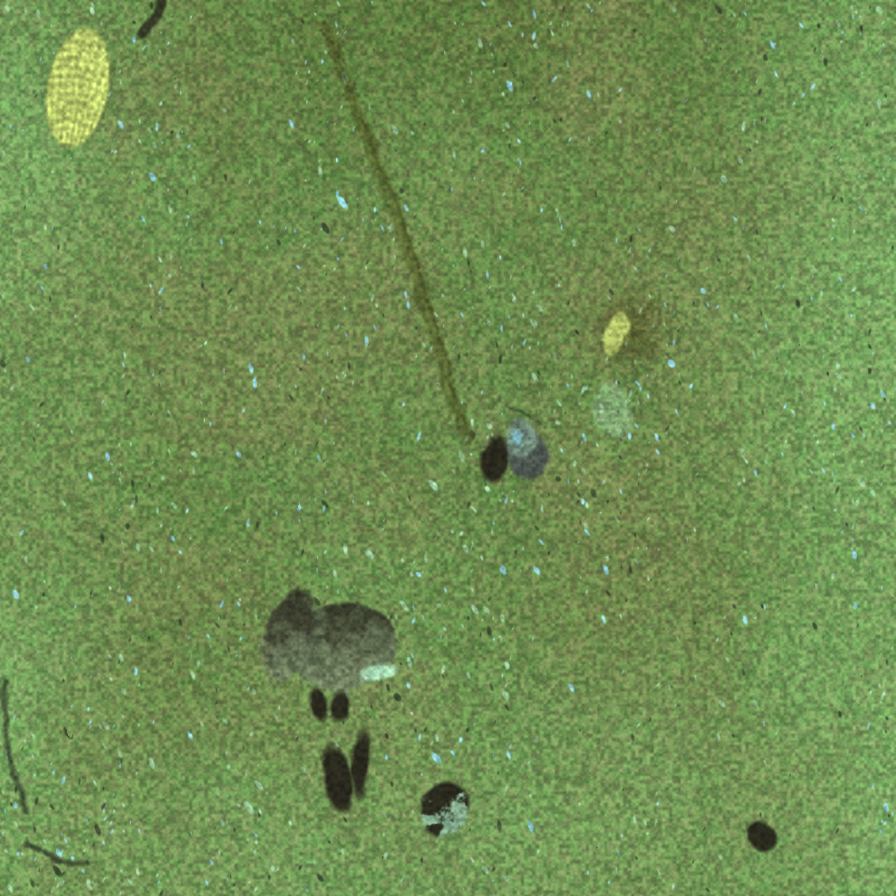
Write a Shadertoy shader that draws this texture.

```glsl
// Green, silty sea floor seen from above: grainy sand with pale and dark grit,
// a ribbed shell, a buried stem, an anemone, mussels and stones.
// Noise builds the sand, jittered cells the grit, soft ellipses the objects.

const vec3 SAND_DARK = vec3(.36, .455, .23), SAND_LIGHT = vec3(.49, .665, .395);
const vec3 SAND_WARM = vec3(.475, .525, .315), RUST = vec3(.29, .26, .11);
const vec3 PALE = vec3(.66, .86, .71), BLUE = vec3(.56, .81, .86);
const vec3 DARK = vec3(.2, .24, .17), MUSSEL = vec3(.14, .13, .1);
const vec3 SHELL = vec3(.72, .79, .42), STEM = vec3(.32, .36, .16);
const vec3 STONE = vec3(.43, .49, .37), NACRE = vec3(.29, .32, .31);
const float GRAIN_SCALE = 235., GRAIN_CONTRAST = .38, EDGE = .003;

vec3 col;   // colour painted so far
vec2 pos;   // canvas position, slightly warped for the objects

float hash(vec2 p) {
    uvec2 q = uvec2(ivec2(floor(p))) * uvec2(1597334673u, 3812015801u);
    uint n = (q.x ^ q.y) * 1597334673u;
    n = (n ^ (n >> 15)) * 2246822519u;
    return float((n ^ (n >> 13)) >> 8) / 16777216.;
}

float noise(vec2 p) {
    vec2 i = floor(p), f = fract(p);
    f = f * f * (3. - 2. * f);
    return mix(mix(hash(i), hash(i + vec2(1, 0)), f.x),
               mix(hash(i + vec2(0, 1)), hash(i + 1.), f.x), f.y);
}

float fbm(vec2 p) {
    float sum = 0., gain = .53;
    for (int i = 0; i < 4; i++, gain *= .5, p = p * 2.03 + 17.) sum += gain * noise(p);
    return sum;
}

vec2 turn(vec2 p, float a) { return mat2(cos(a), -sin(a), sin(a), cos(a)) * p; }

float ellipse(vec2 p, vec2 r) { return (length(p / r) - 1.) * min(r.x, r.y); }

void paint(vec3 ink, float d, float soft, float alpha) {
    col = mix(col, ink, alpha * smoothstep(soft, -soft, d));
}

// Ellipse given by center and radii
void blob(vec3 ink, vec4 e, float tilt) {
    paint(ink, ellipse(turn(pos - e.xy, tilt), e.zw), EDGE, .93);
}

// Bent stroke between two ends
void strand(vec3 ink, vec4 ends, float bend, float width) {
    vec2 v = ends.zw - ends.xy, q = pos - ends.xy;
    float h = clamp(dot(q, v) / dot(v, v), 0., 1.);
    q -= v * h + normalize(vec2(-v.y, v.x)) * bend * 4. * h * (1. - h);
    paint(ink, length(q) - width, EDGE, .75);
}

// One jittered, upright fleck per cell: coverage and random tint
vec2 fleck(vec2 p, float cells, float density, float size, float soft) {
    vec2 id = floor(p * cells) + 500.;
    float rnd = hash(id + 311.);
    vec2 jitter = .25 + .5 * vec2(hash(id + 57.), hash(id + 131.));
    vec2 q = turn((fract(p * cells) - jitter) / cells, rnd * 1.4 - .7);
    float d = ellipse(q, size * mix(.45, 1., rnd * rnd) * vec2(.75, 1. + hash(id + 91.)));
    return vec2(step(hash(id), density) * smoothstep(soft, -soft, d), hash(id + 203.));
}

void mainImage(out vec4 fragColor, in vec2 fragCoord) {
    vec2 p = fragCoord / iResolution.xy;
    float aa = max(.0011, .8 / iResolution.y), mottle = fbm(p * 70.);
    pos = p + .01 * (vec2(fbm(p * 45.), fbm(p * 45. + 80.)) - .5);

    // Sand: bright rim, warm middle, upright streaks
    float rim = max(smoothstep(.22, .52, abs(p.x - .48)), .8 * smoothstep(.4, 0., p.y));
    float streak = noise(vec2(p.x * 16. + p.y * 2.5, p.y * 1.2)) - .5;
    float light = .12 + .42 * rim + .45 * fbm(p * 5. + 3.);
    light += .2 * streak * smoothstep(.6, .1, p.x) - .18 * smoothstep(.75, 1., p.y) * (1. - rim);
    col = mix(SAND_DARK, SAND_LIGHT, light);
    col = mix(col, SAND_WARM, (.55 - .44 * rim) * smoothstep(.3, .7, fbm(p * 9. + 20.)));
    col += (noise(p * 150.) - .5) * vec3(.07, -.02, .03);

    // Grit: fine to coarse, gathered in upright drifts
    float drift = smoothstep(.38, .72, fbm(p * vec2(11, 4) + 31.));
    for (float k = 0.; k < 3.; k++) {
        float cells = 92. / (1. + .7 * k), size = .0021 + .0013 * k;
        vec2 f = fleck(p + .37 + k, cells * .7, .02 + .05 * drift, size, aa);
        col = mix(col, DARK, .75 * f.x);
        f = fleck(p + k * .61, cells, .025 + .15 * drift, size, aa);
        col = mix(col, mix(PALE, BLUE, step(.7, f.y)), f.x * (.45 + .55 * f.y));
    }

    // Buried stem with a shaded edge
    strand(mix(col, STEM, .8), vec4(.363, .97, .52, .51), .006, .007);
    strand(STEM * .85, vec4(.37, .95, .524, .505), .009, .001);

    // Ribbed shell
    vec2 s = turn(p - vec2(.087, .902), -.18);
    float ribs = cos(s.x * 900. / (1.2 + 7. * s.y)) + cos(length(s + vec2(0, .07)) * 650.);
    float shell = ellipse(s, vec2(.034, .067));
    paint(DARK, shell, .007, .5);
    paint(SHELL * (1. + .06 * ribs + 1.2 * s.x), shell, EDGE, 1.);

    // Anemone: rusty threads, pale heart, ghostly valve
    vec2 a = p - vec2(.703, .632);
    float threads = noise(vec2(atan(a.y, a.x) * 9. + 60., length(a) * 35.));
    paint(RUST, length(a) - .025, .042, .35 + .6 * threads);
    blob(SHELL, vec4(.686, .625, .011, .022), -.25);
    blob(SHELL, vec4(.697, .638, .006, .012), .4);
    blob(mix(col, PALE, .35), vec4(.686, .54, .021, .032), .2);

    // Mussel beside an open pearly valve
    blob(NACRE, vec4(.588, .495, .023, .03), .3);
    blob(mix(NACRE, PALE, mottle * .8), vec4(.583, .51, .018, .022), 0.);
    blob(BLUE * .85, vec4(.579, .51, .006, .008), .3);
    strand(DARK, vec4(.565, .546, .603, .53), .002, .001);
    blob(MUSSEL, vec4(.552, .489, .014, .027), -.15);

    // Mottled stone, dark on top, pale at its tip
    float crust = smoothstep(.25, .34, p.y + .13 * (mottle - .5));
    vec3 rock = mix(STONE, MUSSEL, .8 * crust) * (.65 + .7 * mottle);
    blob(rock, vec4(.382, .278, .062, .048), .15);
    blob(rock, vec4(.323, .29, .026, .052), -.3);
    blob(PALE, vec4(.423, .25, .02, .009), .2);

    // Mussels below the stone, speckled stone, black pebble
    for (float k = 0.; k < 4.; k++) {
        float low = floor(k / 2.), odd = mod(k, 2.);
        vec2 c = vec2(.355 + .025 * odd + .022 * low, .212 + low * (.018 * odd - .082));
        blob(MUSSEL, vec4(c, mix(vec2(.01, .018), vec2(.015 - .005 * odd, .038), low)), .15 - .2 * odd);
    }
    float speckle = smoothstep(.45, .68, mottle + 6. * (.09 - p.y));
    blob(mix(MUSSEL, PALE * .8, speckle), vec4(.496, .097, .027, .032), -.4);
    blob(MUSSEL, vec4(.849, .067, .014, .018), .5);

    // Weed at the borders, then fine grain over all
    strand(DARK, vec4(.008, .24, .03, .095), -.01, .003);
    strand(DARK, vec4(.028, .06, .097, .036), -.006, .003);
    strand(MUSSEL, vec4(.16, .965, .178, 1), -.004, .006);
    float grain = noise(p * GRAIN_SCALE) + .5 * noise(p * GRAIN_SCALE * 1.7 + 40.) - .75;
    fragColor = vec4(clamp(col * (1. + GRAIN_CONTRAST * grain), 0., 1.), 1.);
}
```
